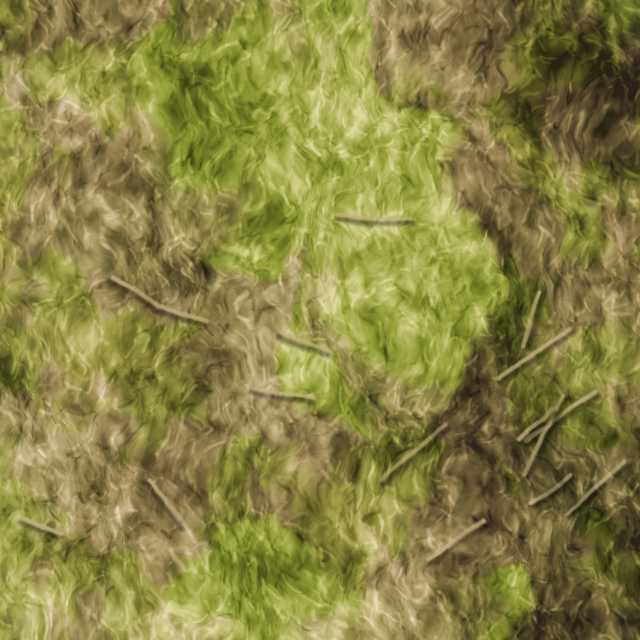
Reproduce this texture procedurally as a WebGL 2 fragment shader.

```glsl
#version 300 es
precision highp float;
// Mossy ground: lobed cushions of green moss over dry, tan litter, darker to the right.
// Warped noise and bent blade strokes set a tone, which two colour ramps turn into
// dry or mossy tints; a few pale twigs lie on top.
#define BLADE_SCALE 27.0
#define BLADE_LAYERS 4
#define BLADE_CONTRAST 0.50
#define GRAIN_CONTRAST 0.75
#define PATCH_CONTRAST 0.75
#define BASE_TONE 0.60
#define SHADE_DEPTH 0.25
#define MOSS_LIFT 0.06
#define EDGE_SOFTNESS 0.012
#define TWIG_COUNT 16
#define TWIG_WIDTH 0.0055

uniform vec2 u_resolution;
out vec4 fragColor;

float hash(vec2 p) {
  return fract(sin(dot(p, vec2(127.1, 311.7))) * 43758.5453);
}

float noise(vec2 p) {
  vec2 i = floor(p), f = fract(p);
  f = f * f * (3.0 - 2.0 * f);
  float low = mix(hash(i), hash(i + vec2(1, 0)), f.x);
  float high = mix(hash(i + vec2(0, 1)), hash(i + vec2(1, 1)), f.x);
  return mix(low, high, f.y);
}

float fbm(vec2 p) {
  float sum = 0.0, amp = 0.533;
  for (int i = 0; i < 4; i++) {
    sum += amp * noise(p);
    p = mat2(1.6, 1.2, -1.2, 1.6) * p + 3.7;
    amp *= 0.5;
  }
  return sum;
}

float ellipse(vec2 p, vec2 centre, vec2 radius) {
  return (length((p - centre) / radius) - 1.0) * min(radius.x, radius.y);
}

// Signed distance to the moss cushions, negative inside
float mossField(vec2 p) {
  float d = ellipse(p, vec2(0.41, 0.84), vec2(0.22, 0.27));
  d = min(d, ellipse(p, vec2(0.60, 0.57), vec2(0.16, 0.27)));
  d = min(d, ellipse(p, vec2(0.43, 0.04), vec2(0.16, 0.17)));
  d = min(d, ellipse(p, vec2(0.75, 0.02), vec2(0.07, 0.09)));
  return d + 0.13 * (fbm(p * 10.0 + 4.0) - 0.5);
}

float ramp(float tone, float from, float to) {
  return clamp((tone - from) / (to - from), 0.0, 1.0);
}

vec3 dryColour(float t) {
  vec3 c = mix(vec3(0.15, 0.14, 0.08), vec3(0.31, 0.28, 0.15), ramp(t, 0.0, 0.25));
  c = mix(c, vec3(0.47, 0.42, 0.24), ramp(t, 0.25, 0.45));
  c = mix(c, vec3(0.64, 0.57, 0.36), ramp(t, 0.45, 0.65));
  c = mix(c, vec3(0.77, 0.70, 0.53), ramp(t, 0.65, 0.85));
  return mix(c, vec3(0.90, 0.84, 0.70), ramp(t, 0.85, 1.1));
}

vec3 mossColour(float t) {
  vec3 c = mix(vec3(0.13, 0.15, 0.05), vec3(0.28, 0.31, 0.08), ramp(t, 0.0, 0.25));
  c = mix(c, vec3(0.43, 0.47, 0.14), ramp(t, 0.25, 0.45));
  c = mix(c, vec3(0.58, 0.62, 0.22), ramp(t, 0.45, 0.65));
  c = mix(c, vec3(0.72, 0.73, 0.40), ramp(t, 0.65, 0.85));
  return mix(c, vec3(0.86, 0.85, 0.60), ramp(t, 0.85, 1.1));
}

// Tone offset from one layer of short bent strokes, lit on one flank
float blades(vec2 p, float seed) {
  vec2 cell = floor(p);
  float tone = 0.0;
  for (int k = 0; k < 9; k++) {
    vec2 id = cell + vec2(k % 3 - 1, k / 3 - 1);
    vec2 key = id + seed * 17.3;
    vec2 r = p - id - vec2(hash(key), hash(key + 5.1));
    float angle = 2.4 * (noise(key * 0.3) - 0.5) + 1.4 * (hash(key + 9.7) - 0.5);
    float c = cos(angle), s = sin(angle);
    r = vec2(c * r.x + s * r.y, c * r.y - s * r.x);
    r.x += 1.2 * (hash(key + 2.9) - 0.5) * r.y * r.y;
    float reach = 0.2 + 0.35 * hash(key + 7.7);
    float d = length(vec2(r.x, max(abs(r.y) - reach, 0.0)));
    float cover = smoothstep(0.17, 0.02, d);
    tone = mix(tone, hash(key + 3.3) - 0.42 + 1.2 * r.x, cover);
  }
  return tone;
}

void main() {
  vec2 p = gl_FragCoord.xy / u_resolution.y;
  vec2 q = p + 0.06 * (vec2(fbm(p * 9.0), fbm(p * 9.0 + 7.3)) - 0.5);

  // Regions
  float field = mossField(q);
  float moss = smoothstep(EDGE_SOFTNESS, -EDGE_SOFTNESS, field);
  float shade = smoothstep(0.58, 0.82, q.x + 0.35 * (fbm(q * 5.0) - 0.5)) * (1.0 - moss);
  float rim = smoothstep(0.035, 0.0, field) * (1.0 - moss) * smoothstep(0.4, 0.65, noise(q * 9.0));

  // Tone from patches, grain and blades
  float tone = BASE_TONE + MOSS_LIFT * moss - SHADE_DEPTH * shade - 0.2 * rim;
  tone += PATCH_CONTRAST * (fbm(q * 7.0 + 2.0) - 0.5);
  tone += GRAIN_CONTRAST * (fbm(q * vec2(58.0, 34.0)) - 0.5);
  for (int i = 0; i < BLADE_LAYERS; i++) {
    float layer = float(i);
    tone += BLADE_CONTRAST * 0.6 * blades(q * BLADE_SCALE * (1.0 + 0.22 * layer), layer + 1.0);
  }

  // Tint: dry gaps in the moss, green tufts in the litter
  float tufts = 0.75 * smoothstep(0.48, 0.66, fbm(q * 11.0 + 6.0));
  float gaps = 0.75 * smoothstep(0.52, 0.68, fbm(q * 6.0 + 9.0));
  vec3 colour = mix(dryColour(tone), mossColour(tone), mix(tufts, 1.0 - gaps, moss));
  colour += vec3(0.03, -0.01, 0.02) * (1.0 - moss) * (noise(q * 8.0) - 0.3);

  // Twigs, leaning one way on the left and the other on the right
  for (int i = 0; i < TWIG_COUNT; i++) {
    vec2 key = vec2(float(i), 3.0);
    vec2 centre = vec2(sqrt(hash(key)), 0.72 * hash(key + 1.7));
    float angle = mix(-0.6, 0.95, smoothstep(0.4, 0.75, centre.x)) + 0.7 * (hash(key + 4.1) - 0.5);
    float c = cos(angle), s = sin(angle);
    vec2 r = p + 0.35 * (q - p) - centre;
    r = vec2(c * r.x + s * r.y, c * r.y - s * r.x);
    float reach = mix(0.03, 0.10, hash(key + 6.3) * centre.x);
    float d = length(vec2(max(abs(r.x) - reach, 0.0), r.y));
    float under = length(vec2(max(abs(r.x) - reach, 0.0), r.y + TWIG_WIDTH * 1.4));
    colour *= 1.0 - 0.35 * smoothstep(TWIG_WIDTH * 1.6, 0.0, under);
    float fade = 0.45 + 0.5 * noise(p * 22.0);
    colour = mix(colour, vec3(0.76, 0.69, 0.50), fade * smoothstep(TWIG_WIDTH, TWIG_WIDTH * 0.2, d));
  }
  fragColor = vec4(clamp(colour, 0.0, 1.0), 1.0);
}
```
